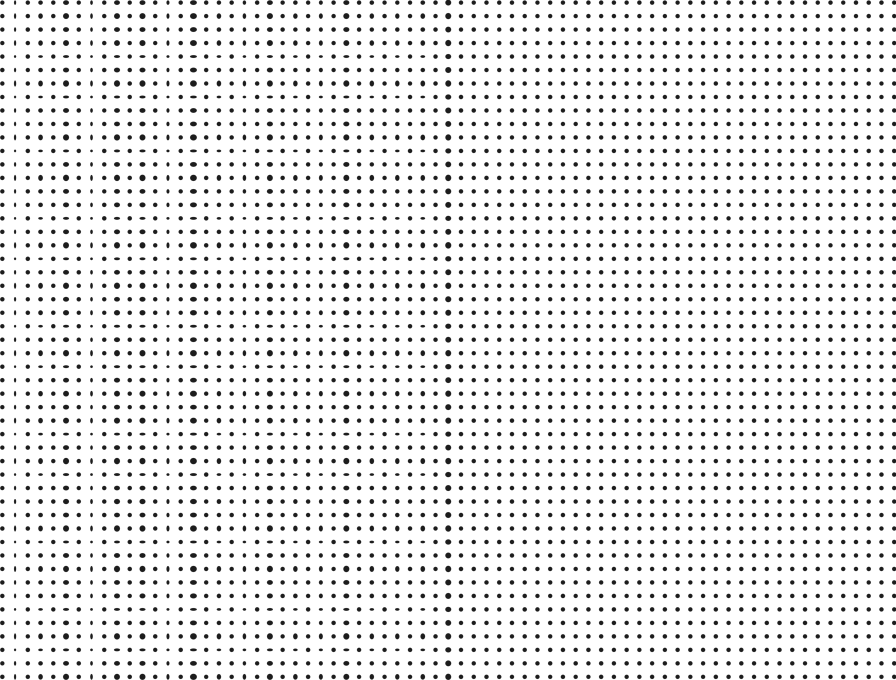
Write a WebGL 1 fragment shader that draws this pattern.

```glsl
precision highp float;
// A fine grid of dark dots on white, 71 across and 51 down.
// Left of a seam column, every other column stretches and squashes its dots:
// widths follow a three-step cycle, heights a slow beat along the rows.

uniform vec2 u_resolution;

// Lengths are fractions of the canvas width.
const vec2 PITCH = vec2(0.01422, 0.01505);
const vec2 FIRST_DOT = vec2(0.0026, 0.0029);
const float DOT_RADIUS = 0.00242;
const float SIZE_JITTER = 0.04;
const float EDGE_PIXELS = 0.7;

const float SEAM_COLUMN = 35.0;
const float WIDEST_COLUMN = 15.0;
const float ROW_BEAT = 0.38;
const float TOP_ROWS = 9.0;
const float TOP_SHIFT = 0.36;

const float WIDE = 1.36;
const float WIDEST = 1.55;
const float NARROW = 0.5;
const float TALL = 1.34;
const float FLAT = 0.6;

const vec3 PAPER = vec3(1.0);
const vec3 INK = vec3(0.11);

float hash(vec2 p) {
  return fract(sin(dot(p, vec2(127.1, 311.7))) * 43758.5453);
}

// Width factor of an uneven column.
float columnWidth(float column) {
  float pairIndex = floor(column * 0.5);
  float stepInCycle = mod(pairIndex, 3.0);
  if (column == SEAM_COLUMN) return WIDE;
  if (column == WIDEST_COLUMN) return WIDEST;
  if (stepInCycle < 0.5) return mix(NARROW, 1.0, pairIndex / 15.0);
  if (stepInCycle < 1.5) return pairIndex > 2.0 && pairIndex < 15.0 ? WIDE : 1.05;
  return pairIndex < 6.0 ? WIDE : 1.02;
}

// Height factor of a row, from its phase in the beat.
float rowHeight(float row) {
  float shift = row < TOP_ROWS ? TOP_SHIFT : 0.0;
  float phase = fract(row * ROW_BEAT - shift + 0.001);
  if (phase > 0.07 && phase < 0.315) return FLAT;
  float fromPeak = abs(fract(phase - 0.9 + 0.5) - 0.5);
  return mix(TALL, 1.0, smoothstep(0.06, 0.22, fromPeak));
}

// Half axes of the dot in a given cell.
vec2 dotAxes(vec2 cell) {
  vec2 factor = vec2(1.0);
  bool uneven = mod(cell.x, 2.0) > 0.5 && cell.x <= SEAM_COLUMN;
  if (uneven) {
    float height = rowHeight(cell.y);
    float width = columnWidth(cell.x);
    if (cell.x == SEAM_COLUMN) height = mix(WIDE, height, 0.35);
    if (width > 1.2) height *= 1.08;
    factor = vec2(width, height);
  }
  float jitter = 1.0 + SIZE_JITTER * (hash(cell) - 0.5);
  return DOT_RADIUS * factor * jitter;
}

// Approximate signed distance to an ellipse.
float ellipseDistance(vec2 p, vec2 axes) {
  p = abs(p) + 1e-6;
  float k = length(p / axes);
  return k * (k - 1.0) / length(p / (axes * axes));
}

void main() {
  // Measure from the upper left corner, so rows count downward.
  vec2 fromTop = vec2(gl_FragCoord.x, u_resolution.y - gl_FragCoord.y);
  vec2 p = fromTop / u_resolution.x - FIRST_DOT;

  // Nearest dot and its coverage.
  vec2 cell = floor(p / PITCH + 0.5);
  float d = ellipseDistance(p - cell * PITCH, dotAxes(cell));
  float edge = EDGE_PIXELS / u_resolution.x;
  float coverage = 1.0 - smoothstep(-edge, edge, d);

  gl_FragColor = vec4(mix(PAPER, INK, coverage), 1.0);
}
```
